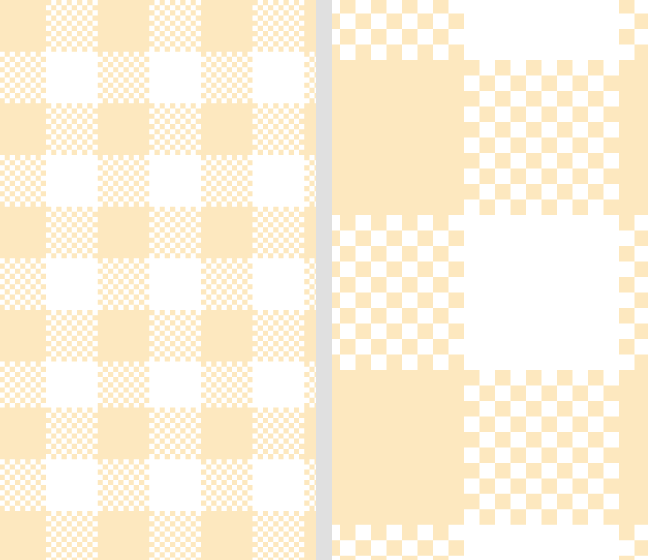
Left: the whole. Right: its middle third, enlarged.
Give the GLSL for this pattern, as a Shadertoy shader.

```glsl
// Pale cream and white gingham whose half-tone bands are woven from tiny checks.

#define CREAM vec3(0.992, 0.910, 0.749)
#define WHITE vec3(1.0)
#define CHECKS_DOWN 108.4   // small checks over the canvas height
#define BLOCK 10.0          // checks along one side of a block
#define LEFT_CROP 1.1       // checks cut off at the left edge
#define SEAM_ROW 78.9       // checks from the top to the seam
#define SEAM_SKIP 1.1       // checks lost at the seam
#define SAMPLES 4           // antialiasing samples per axis

// 1 on even cells, 0 on odd cells
vec2 evenCells(vec2 p) {
    return 1.0 - mod(floor(p), 2.0);
}

// Cream coverage at a point measured in checks from the top left
float gingham(vec2 p) {
    p.x += LEFT_CROP;
    p.y += SEAM_SKIP * step(SEAM_ROW, p.y);

    vec2 band = evenCells(p / BLOCK);
    vec2 cell = evenCells(p);
    float check = 1.0 - abs(cell.x - cell.y);

    // Crossing bands are solid, single bands are checked
    return mix(band.x * band.y, check, abs(band.x - band.y));
}

void mainImage(out vec4 fragColor, in vec2 fragCoord) {
    float cream = 0.0;

    // Average a grid of samples across the pixel
    for (int j = 0; j < SAMPLES; j++) {
        for (int i = 0; i < SAMPLES; i++) {
            vec2 offset = (vec2(i, j) + 0.5) / float(SAMPLES) - 0.5;
            vec2 pos = fragCoord + offset;
            pos.y = iResolution.y - pos.y;
            cream += gingham(pos / iResolution.y * CHECKS_DOWN);
        }
    }
    cream /= float(SAMPLES * SAMPLES);

    fragColor = vec4(mix(WHITE, CREAM, cream), 1.0);
}
```
